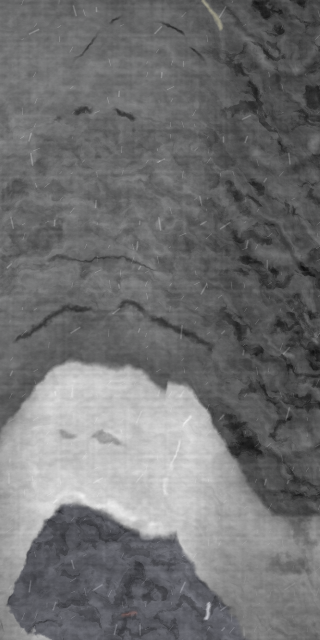
Reproduce this texture procedurally as a WebGL 2 fragment shader.

```glsl
#version 300 es
precision highp float;
// Weathered grey paint: a pale arched band between dark cracked, brushed layers.
uniform vec2 u_resolution;
out vec4 fragColor;

float hash(vec2 p) {
  p = fract(p * vec2(0.1031, 0.1137));
  p += dot(p, p.yx + 33.33);
  return fract((p.x + p.y) * p.x * 7.31 + p.y * 13.7);
}

float noise(vec2 p) {
  vec2 i = floor(p), f = fract(p);
  f = f * f * (3.0 - 2.0 * f);
  return mix(mix(hash(i), hash(i + vec2(1, 0)), f.x),
             mix(hash(i + vec2(0, 1)), hash(i + vec2(1, 1)), f.x), f.y);
}

float fbm(vec2 p) {
  float sum = 0.0, amp = 0.5;
  for (int i = 0; i < 5; i++) {
    sum += amp * noise(p);
    p = mat2(1.6, 1.2, -1.2, 1.6) * p + 7.3;
    amp *= 0.5;
  }
  return sum;
}

// Soft line from a to b.
float stroke(vec2 p, vec2 a, vec2 b, float width) {
  vec2 d = b - a, q = p - a;
  float dist = length(q - d * clamp(dot(q, d) / dot(d, d), 0.0, 1.0));
  return 1.0 - smoothstep(0.0, width, dist);
}

// One short random scratch in some of the grid cells.
float scratches(vec2 p, float scale, float density, float seed) {
  vec2 cell = floor(p * scale), f = fract(p * scale);
  float angle = 0.4 + 1.5 * hash(cell + seed + 5.0);
  vec2 mid = 0.4 + 0.2 * vec2(hash(cell + seed), hash(cell + seed + 9.0));
  vec2 reach = vec2(cos(angle), sin(angle)) * (0.06 + 0.24 * hash(cell + seed + 3.0));
  return step(hash(cell + seed + 17.0), density) * stroke(f, mid - reach, mid + reach, 0.07);
}

float easeOut(float t) { t = 1.0 - clamp(t, 0.0, 1.0); return 1.0 - t * t; }

float bandTop(float x) {
  float notch = 0.03 * smoothstep(0.43, 0.51, x) * (1.0 - smoothstep(0.512, 0.522, x));
  return 0.63 + 0.245 * easeOut(x / 0.25) - notch
       - 0.08 * smoothstep(0.3, 0.6, x) - 0.41 * smoothstep(0.56, 0.89, x);
}

float bandBottom(float x) {
  return 0.03 + 0.38 * easeOut(x / 0.22) - 0.09 * smoothstep(0.26, 0.5, x) - 1.4 * max(x - 0.545, 0.0);
}

// Broken crease bent along an arch, fading at its ends.
float crease(vec2 p, vec2 peak, float halfWidth, float bend, float width) {
  vec2 d = p - peak;
  float dist = abs(d.y + bend * d.x * d.x + 0.09 * (fbm(p * 15.0) - 0.48));
  float ends = 1.0 - smoothstep(halfWidth * 0.6, halfWidth, abs(d.x));
  return (1.0 - smoothstep(0.0, width, dist)) * ends * smoothstep(0.25, 0.65, noise(p * 23.0));
}

void main() {
  vec2 p = gl_FragCoord.xy / u_resolution * vec2(1.0, 2.0);
  vec2 wob = vec2(fbm(p * 14.0), fbm(p * 14.0 + 40.0)) - 0.48;
  vec2 w = p + wob * 0.045;
  float top = bandTop(w.x), bottom = bandBottom(w.x);
  float grain = fbm(p * vec2(55.0, 80.0)) - 0.48;
  float cloud = fbm(p * 5.0 + 3.0) - 0.48;

  // Upper layer: mid grey at left, dark at right
  float rightSide = smoothstep(0.45, 0.85, p.x + 0.12 * cloud);
  float upper = mix(0.43, 0.315, rightSide) + 0.06 * cloud - 0.05 * smoothstep(1.88, 2.0, p.y);
  upper -= 0.08 * (1.0 - smoothstep(0.02, 0.22, p.y - top)) * (1.0 - 0.7 * rightSide);

  // Folds bent along the arch, pits and cracks
  float arch = p.y + 1.1 * (p.x - 0.3) * (p.x - 0.3);
  float folds = fbm(vec2(p.x * 11.0, arch * 28.0) + wob * 4.0) - 0.48;
  float rough = smoothstep(0.9, 1.1, p.y) * (1.0 - smoothstep(1.55, 1.75, p.y));
  upper += folds * mix(0.11, 0.22, max(rough, rightSide));
  float pits = smoothstep(0.5, 0.72, fbm(vec2(p.x * 17.0 + p.y * 8.0, p.y * 24.0) + wob * 3.0));
  upper -= 0.13 * pits * max(smoothstep(0.55, 0.78, p.x), 0.4 * rough);
  float cracks = crease(p, vec2(0.44, 1.96), 0.24, 3.5, 0.013) + crease(p, vec2(0.33, 1.66), 0.2, 2.0, 0.012)
               + crease(p, vec2(0.33, 1.04), 0.4, 1.3, 0.019) + 0.6 * crease(p, vec2(0.28, 1.2), 0.3, 1.0, 0.01);
  upper -= 0.19 * min(cracks, 1.0);

  // Scalloped ridges down the right edge
  for (int i = 0; i < 5; i++) {
    vec2 d = w - vec2(0.89, 1.92 - 0.3 * float(i));
    float ring = (length(d) - 0.13) * 70.0;
    upper += smoothstep(0.03, -0.06, d.y) * (0.05 * exp(-ring * ring) - 0.06 * exp(-(ring - 2.0) * (ring - 2.0)));
  }

  // Pale band, greyer at its sides and lower right
  float pale = 0.79 - 0.17 * smoothstep(0.17, -0.02, p.x) - 0.22 * smoothstep(0.55, 0.8, p.x + 0.25 * (0.5 - p.y));
  pale -= 0.13 * smoothstep(0.35, 0.0, p.y) + 0.08 * smoothstep(0.08, 0.0, top - w.y);
  pale += 0.12 * cloud + 0.13 * folds - 0.18 * crease(p, vec2(0.29, 0.635), 0.15, 0.5, 0.02);
  pale -= 0.12 * smoothstep(0.5, 0.68, fbm(p * 13.0 + 8.0)) * smoothstep(0.7, 0.9, p.x);
  float ridge = stroke(w, vec2(0.5, 0.38), vec2(0.54, 0.55), 0.01) + stroke(w, vec2(0.53, 0.54), vec2(0.6, 0.71), 0.007);
  pale += 0.1 * (ridge + stroke(w, vec2(0.24, 0.46), vec2(0.48, 0.36), 0.025)) * smoothstep(0.2, 0.6, noise(p * 25.0));

  // Lower dark patch, cool and crumpled
  float lower = 0.36 + 0.08 * cloud + 0.2 * folds - 0.08 * smoothstep(0.52, 0.68, fbm(p * vec2(15.0, 24.0) + wob * 4.0));

  // Join the layers
  float soft = 0.007 + 0.012 * noise(p * 12.0), rim = w.y - bottom;
  float inUpper = smoothstep(-soft, soft, w.y - top);
  float corner = smoothstep(0.01, -0.01, w.x + 0.8 * w.y - 0.13 + 0.1 * wob.x);
  float inLower = smoothstep(-soft, soft, -rim) * (1.0 - corner);
  vec3 color = mix(vec3(pale), upper * vec3(1.0, 1.005, 1.01), inUpper);
  color = mix(color, lower * vec3(0.98, 0.99, 1.06), inLower);
  color -= 0.13 * exp(-pow(rim * 85.0, 2.0)) * smoothstep(0.4, 0.65, noise(p * 24.0));

  // Scratches, flecks and woven scan lines
  float marks = scratches(p, 15.0, 0.16, 2.0) + 0.7 * scratches(p + 0.37, 26.0, 0.2, 31.0);
  color += marks * mix(0.05, 0.13, max(inUpper, inLower));
  color += vec3(0.25, 0.24, 0.17) * stroke(w, vec2(0.65, 1.99), vec2(0.7, 1.91), 0.012);
  color += 0.4 * stroke(w, vec2(0.64, 0.08), vec2(0.645, 0.12), 0.01);
  color += vec3(0.14, 0.06, 0.04) * stroke(w, vec2(0.39, 0.08), vec2(0.43, 0.08), 0.014);
  color += 0.04 * (noise(vec2(p.x * 2.0, p.y * 110.0)) - 0.5) + 0.025 * (noise(p * vec2(120.0, 5.0)) - 0.5);
  fragColor = vec4(clamp(color + 0.1 * grain, 0.0, 1.0), 1.0);
}
```
